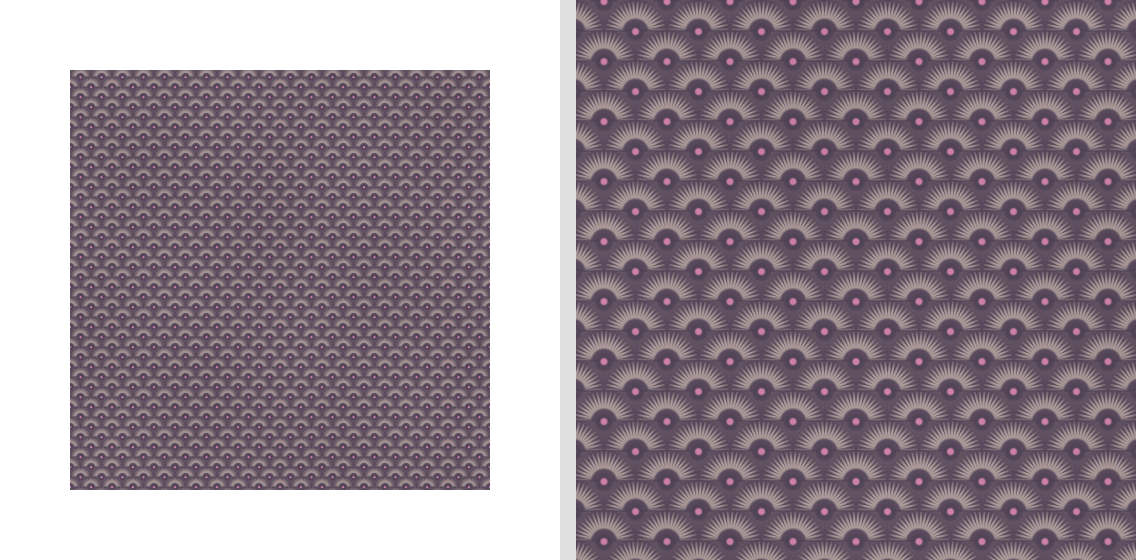
Left: the whole. Right: its middle third, enlarged.
This pattern is drawn by a WebGL 2 fragment shader. Its source:

```glsl
#version 300 es
precision highp float;
// A square of cloth on a white border, woven with staggered rows of rayed
// half-sun fans. Each point is folded into one fan cell, drawn in polar
// coordinates, then averaged over a small grid of samples per pixel.

uniform vec2 u_resolution;
out vec4 fragColor;

const float PI = 3.14159265;
const float MARGIN = 0.125;            // white border, share of the canvas
const vec2 REPEATS = vec2(20.0, 42.0); // fans across, staggered rows down
const float ROW_HEIGHT = REPEATS.x / REPEATS.y; // in fan widths
const float ROW_SHIFT = 0.28;          // height of the lowest row of dots
const float RAYS = 20.0;               // rays in each half circle
const int SAMPLES = 4;

const vec3 WHITE = vec3(1.0);
const vec3 GROUND = vec3(0.345, 0.290, 0.360);
const vec3 SHADOW = vec3(0.300, 0.255, 0.325);
const vec3 MAUVE = vec3(0.460, 0.395, 0.430);
const vec3 PALE = vec3(0.660, 0.595, 0.590);
const vec3 PINK = vec3(0.800, 0.500, 0.650);

// Signed distance across the nearest fan axis of a row, in fan widths.
float staggeredX(float x, float row) {
    return fract(x - 0.5 * mod(row, 2.0) + 0.5) - 0.5;
}

// Coverage of a disc with a soft rim.
float disc(vec2 p, float radius, float soft) {
    return 1.0 - smoothstep(radius - soft, radius + soft, length(p));
}

// Coverage of rays that are joined at the inner radius and taper outward.
float taperedRays(vec2 p, float inner, float outer) {
    float r = length(p);
    float t = clamp((r - inner) / (outer - inner), 0.0, 1.0);
    float angle = atan(p.x, p.y);
    float across = abs(2.0 * fract(angle * RAYS / PI) - 1.0);
    float halfWidth = mix(1.15, 0.20, t);
    float ray = 1.0 - smoothstep(halfWidth - 0.2, halfWidth + 0.2, across);
    float ring = smoothstep(inner - 0.02, inner + 0.03, r)
               * (1.0 - smoothstep(outer - 0.02, outer + 0.01, r));
    return ray * ring;
}

// Rayed fan above its centre, fading from pale roots to mauve tips.
vec3 drawFan(vec3 base, vec2 p) {
    float r = length(p);
    vec3 rayColour = mix(PALE, MAUVE, smoothstep(0.30, 0.52, r));
    float lift = smoothstep(0.0, 0.10, p.y);
    rayColour = mix(MAUVE, rayColour, lift);
    vec3 colour = mix(base, rayColour, taperedRays(p, 0.20, 0.485));
    float baseline = 1.0 - smoothstep(0.015, 0.04, abs(p.y));
    return mix(colour, SHADOW, 0.6 * baseline);
}

// Dark core with the small pink dot.
vec3 drawCentre(vec3 base, vec2 p) {
    vec3 colour = mix(base, SHADOW, 0.7 * disc(p, 0.13, 0.04));
    return mix(colour, PINK, disc(p, 0.055, 0.018));
}

// Faint uneven shade of the cloth; whole frequencies make it wrap.
float clothShade(vec2 p) {
    vec2 a = 2.0 * PI * p;
    return 1.0 + 0.010 * sin(a.x + 2.0 * a.y) + 0.008 * sin(3.0 * a.x - a.y);
}

// Cloth colour over the unit square.
vec3 cloth(vec2 p) {
    vec2 grid = p * REPEATS - vec2(0.0, ROW_SHIFT);
    float row = floor(grid.y);
    float y = fract(grid.y) * ROW_HEIGHT;
    vec2 own = vec2(staggeredX(grid.x, row), y);
    vec2 above = vec2(staggeredX(grid.x, row + 1.0), y - ROW_HEIGHT);

    // Fine dim rays run down into the gaps between fans.
    vec3 colour = mix(GROUND, MAUVE, 0.35 * taperedRays(above, 0.14, 0.32));
    colour = drawFan(colour, own);
    colour = drawCentre(colour, own);
    colour = drawCentre(colour, above);
    return colour * clothShade(p);
}

// White border around the cloth.
vec3 scene(vec2 uv) {
    vec2 p = (uv - MARGIN) / (1.0 - 2.0 * MARGIN);
    vec2 inside = step(vec2(0.0), p) * step(p, vec2(1.0));
    return mix(WHITE, cloth(p), inside.x * inside.y);
}

void main() {
    vec3 sum = vec3(0.0);
    for (int j = 0; j < SAMPLES; j++) {
        for (int i = 0; i < SAMPLES; i++) {
            vec2 offset = (vec2(i, j) + 0.5) / float(SAMPLES) - 0.5;
            sum += scene((gl_FragCoord.xy + offset) / u_resolution);
        }
    }
    fragColor = vec4(sum / float(SAMPLES * SAMPLES), 1.0);
}
```
